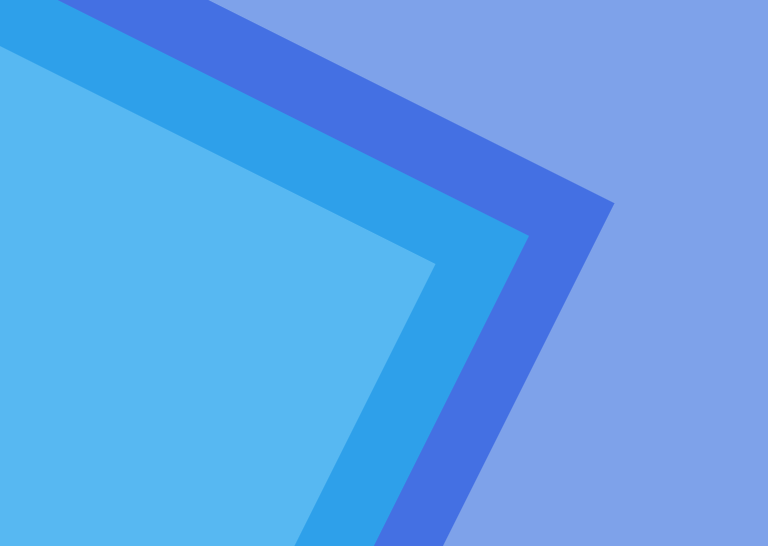
A WebGL 2 fragment shader for this background:

```glsl
#version 300 es
precision highp float;
// Three nested, tilted blue corners stacked on a pale periwinkle background.

uniform vec2 u_resolution;
out vec4 fragColor;

const float TILT = 0.464;
const vec3 PERIWINKLE = vec3(0.494, 0.635, 0.918);
const vec3 ROYAL_BLUE = vec3(0.267, 0.439, 0.890);
const vec3 AZURE = vec3(0.180, 0.627, 0.918);
const vec3 SKY_BLUE = vec3(0.341, 0.722, 0.949);

// Signed distance to a right-angled corner, negative on its lower left side.
float cornerDistance(vec2 p, vec2 apex, float tilt) {
    vec2 along = vec2(cos(tilt), -sin(tilt));
    vec2 across = vec2(sin(tilt), cos(tilt));
    vec2 offset = p - apex;
    return max(dot(offset, along), dot(offset, across));
}

// Paints a smooth-edged corner over the base colour.
vec3 paintCorner(vec3 base, vec3 color, vec2 p, vec2 apex, float pixel) {
    float d = cornerDistance(p, apex, TILT);
    return mix(base, color, clamp(0.5 - d / pixel, 0.0, 1.0));
}

void main() {
    // Canvas width is one unit.
    float pixel = 1.0 / u_resolution.x;
    vec2 p = gl_FragCoord.xy * pixel;

    // Layers from back to front.
    vec3 color = PERIWINKLE;
    color = paintCorner(color, ROYAL_BLUE, p, vec2(0.8001, 0.4463), pixel);
    color = paintCorner(color, AZURE, p, vec2(0.6888, 0.4038), pixel);
    color = paintCorner(color, SKY_BLUE, p, vec2(0.5671, 0.3672), pixel);

    fragColor = vec4(color, 1.0);
}
```
